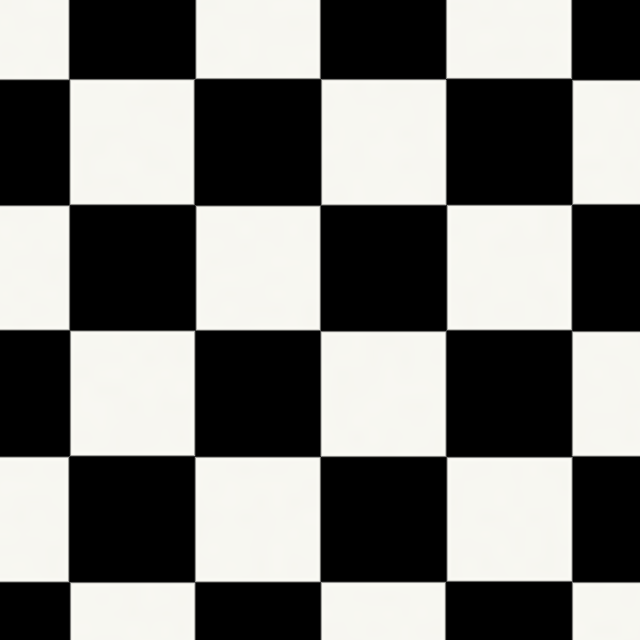
A WebGL 1 fragment shader for this pattern:

```glsl
precision highp float;

uniform vec2 u_resolution;

const float CELL = 0.1963;                  // side of one square
const vec2 ORIGIN = vec2(0.1087, 0.0905);   // lowest left grid corner
const float WOBBLE = 0.0009;                // largest drift of an edge
const float INSET = 0.0007;                 // black bleeding into white
const float SOFTNESS = 0.0022;              // half width of the edge blur
const vec3 INK = vec3(0.0);
const vec3 PAPER = vec3(0.969, 0.967, 0.945);

float hash(vec2 p) {
  vec3 q = fract(vec3(p.xyx) * 0.1031);
  q += dot(q, q.yzx + 33.33);
  return fract((q.x + q.y) * q.z);
}

float valueNoise(vec2 p) {
  vec2 i = floor(p);
  vec2 f = fract(p);
  f = f * f * (3.0 - 2.0 * f);
  float low = mix(hash(i), hash(i + vec2(1.0, 0.0)), f.x);
  float high = mix(hash(i + vec2(0.0, 1.0)), hash(i + vec2(1.0, 1.0)), f.x);
  return mix(low, high, f.y);
}

// Drift of one square's edge, chosen by its line and its place along it
float edgeDrift(float line, float place, float seed, float amount) {
  return (2.0 * hash(vec2(line, place) + seed) - 1.0) * amount;
}

// Signed distance into the light squares, positive inside
float checkerDistance(vec2 p, float cell, float drift) {
  vec2 grid = p / cell;
  vec2 corner = floor(grid + 0.5);
  vec2 square = floor(grid);
  vec2 d = p - corner * cell;
  d.x -= edgeDrift(corner.x, square.y, 17.0, drift);
  d.y -= edgeDrift(corner.y, square.x, 53.0, drift);

  // Mirror every other corner so light always fills the same two quadrants
  float parity = mod(corner.x + corner.y, 2.0);
  d.x *= 2.0 * parity - 1.0;
  return max(min(d.x, d.y), min(-d.x, -d.y));
}

// Paper with faint mottling and a slightly brighter rim
vec3 paperColor(vec2 p, float inside, vec3 base) {
  float mottle = (valueNoise(p * 40.0 + 9.0) - 0.5) * 0.006;
  float rim = smoothstep(0.001, 0.004, inside)
            * (1.0 - smoothstep(0.004, 0.008, inside));
  return base + mottle + 0.012 * rim;
}

void main() {
  float size = min(u_resolution.x, u_resolution.y);
  vec2 p = gl_FragCoord.xy / size - ORIGIN;

  float inside = checkerDistance(p, CELL, WOBBLE) - INSET;
  float blur = max(SOFTNESS, 0.75 / size);
  float light = smoothstep(-blur, blur, inside);

  gl_FragColor = vec4(mix(INK, paperColor(p, inside, PAPER), light), 1.0);
}
```
